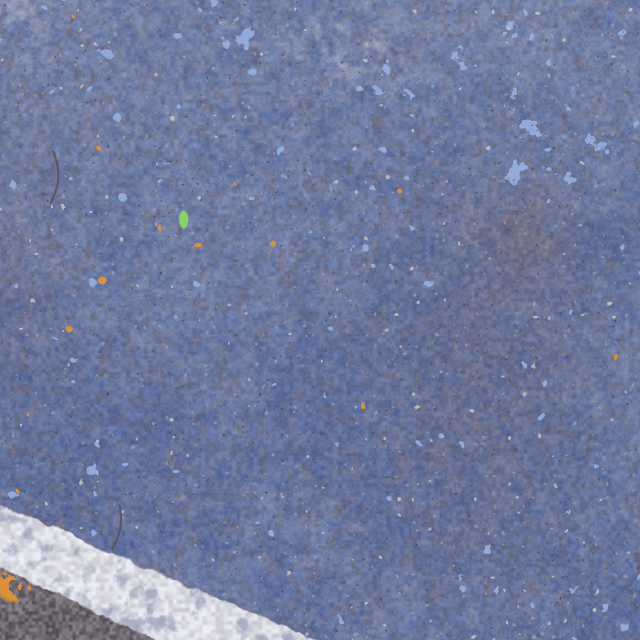
Write a Shadertoy shader that draws this texture.

```glsl
// Worn blue painted pavement with flaked paint, grit and a white corner stripe.

const vec3 DEEP_BLUE = vec3(0.375, 0.430, 0.605);
const vec3 DUSTY_BLUE = vec3(0.455, 0.505, 0.655);
const vec3 GREY_STAIN = vec3(0.435, 0.430, 0.515);
const vec3 PALE_DUST = vec3(0.58, 0.61, 0.71);
const vec3 FLAKE_BLUE = vec3(0.59, 0.69, 0.88);
const vec3 STRIPE_WHITE = vec3(0.86, 0.86, 0.89);
const vec3 ASPHALT = vec3(0.43, 0.40, 0.43);
const vec3 GRIT_PALE = vec3(0.79, 0.78, 0.78);
const vec3 GRIT_DARK = vec3(0.24, 0.24, 0.33);
const vec3 ORANGE = vec3(0.86, 0.57, 0.22);
const vec3 LEAF_GREEN = vec3(0.52, 0.82, 0.42);
const vec3 TWIG_BROWN = vec3(0.36, 0.31, 0.36);
const float FLAKE_SCALE = 36.0;
const float FLAKE_LEVEL = 0.80;
const float GRAIN_CONTRAST = 0.15;

// Integer hash giving three values from 0 to 1
vec3 hash3(vec2 cell, int seed) {
    uvec3 v = uvec3(ivec3(ivec2(cell), seed)) * 1664525u + 1013904223u;
    v.x += v.y * v.z; v.y += v.z * v.x; v.z += v.x * v.y;
    v ^= v >> 16u;
    v.x += v.y * v.z; v.y += v.z * v.x; v.z += v.x * v.y;
    return vec3(v >> 8u) / 16777216.0;
}

float noise(vec2 p) {
    vec2 i = floor(p), f = fract(p);
    f = f * f * (3.0 - 2.0 * f);
    float low = mix(hash3(i, 0).x, hash3(i + vec2(1, 0), 0).x, f.x);
    float high = mix(hash3(i + vec2(0, 1), 0).x, hash3(i + 1.0, 0).x, f.x);
    return mix(low, high, f.y);
}

float fbm(vec2 p) {
    float sum = 0.0, amp = 0.533;
    for (int i = 0; i < 4; i++) {
        sum += amp * noise(p);
        p = mat2(1.6, 1.2, -1.2, 1.6) * p + 17.3;
        amp *= 0.5;
    }
    return sum;
}

// Soft round region, 1 at its centre
float region(vec2 p, vec2 centre, vec2 size) {
    vec2 d = (p - centre) / size;
    return exp(-dot(d, d));
}

// One ragged, randomly turned chip in some of the grid cells
float grit(vec2 p, float cells, float share, float radius, int seed) {
    vec2 g = p * cells, id = floor(g);
    vec3 place = hash3(id, seed), form = hash3(id, seed + 1);
    vec2 d = fract(g) - 0.5 - 0.5 * (place.xy - 0.5);
    float a = 3.1416 * form.x;
    d = mat2(cos(a), sin(a), -sin(a), cos(a)) * d;
    d.y *= 1.0 + 1.2 * form.y;
    float size = radius * mix(0.4, 1.0, form.z * form.z);
    float dist = length(d) + size * 0.9 * (noise(g * 7.0) - 0.5);
    float aa = cells / iResolution.y;
    return step(place.z, share) * (1.0 - smoothstep(size - aa, size + aa, dist));
}

// Bent thin stroke from a to b
float twig(vec2 p, vec2 a, vec2 b, float bend) {
    vec2 axis = b - a;
    float t = clamp(dot(p - a, axis) / dot(axis, axis), 0.0, 1.0);
    vec2 side = normalize(vec2(-axis.y, axis.x));
    float dist = length(p - mix(a, b, t) - side * bend * 4.0 * t * (1.0 - t));
    return 1.0 - smoothstep(0.0008, 0.0028, dist);
}

vec3 paintedGround(vec2 p) {
    // Broad wear and stains
    float cloud = fbm(p * 5.0 + 3.0), mottle = fbm(p * 34.0 + 9.0);
    float wear = 0.42 + 0.35 * (p.y - 0.5) + 1.0 * (cloud - 0.5) + 0.9 * (mottle - 0.5);
    vec3 col = mix(DEEP_BLUE, DUSTY_BLUE, smoothstep(0.0, 0.8, wear));
    float stain = region(p, vec2(0.82, 0.63), vec2(0.08, 0.07))
        + 0.6 * region(p, vec2(0.76, 0.40), vec2(0.15, 0.28))
        + 0.35 * region(p, vec2(0.02, 0.60), vec2(0.10, 0.25));
    col = mix(col, GREY_STAIN, clamp(stain * (0.2 + mottle), 0.0, 0.85));
    col = mix(col, GREY_STAIN, 0.6 * smoothstep(0.54, 0.76, fbm(p * 75.0 + 40.0)));
    float dust = region(p, vec2(0.54, 0.92), vec2(0.08, 0.05))
        + 0.6 * region(p, vec2(0.01, 0.97), vec2(0.07)) + 0.25 * smoothstep(0.7, 1.0, p.y);
    col = mix(col, PALE_DUST, clamp(dust, 0.0, 1.0) * smoothstep(0.38, 0.68, fbm(p * 45.0)));

    // Fine grain in brightness and warmth
    float grain = 0.6 * noise(p * 145.0) + 0.4 * noise(p * 290.0 + 5.0) - 0.5;
    col += GRAIN_CONTRAST * grain;
    col += vec3(0.05, 0.01, -0.04) * (noise(p * 110.0 + 70.0) - 0.5);

    // Flaked paint, densest at the upper right
    float flaking = 0.13 * region(p, vec2(0.86, 0.82), vec2(0.16, 0.15))
        + 0.10 * region(p, vec2(0.38, 0.95), vec2(0.08, 0.05))
        + 0.12 * region(p, vec2(0.40, 0.415), vec2(0.035));
    float flake = fbm(p * FLAKE_SCALE + 21.0) + flaking;
    col = mix(col, FLAKE_BLUE, 0.9 * smoothstep(FLAKE_LEVEL, FLAKE_LEVEL + 0.035, flake));

    // Scattered grit
    col = mix(col, GRIT_DARK, 0.65 * grit(p, 85.0, 0.20, 0.17, 10));
    col = mix(col, PALE_DUST, 0.8 * grit(p, 64.0, 0.22, 0.20, 20));
    col = mix(col, GRIT_PALE, 0.85 * grit(p + 0.007, 42.0, 0.13, 0.17, 30));
    col = mix(col, FLAKE_BLUE, 0.9 * grit(p, 24.0, 0.08, 0.19, 40));
    return mix(col, ORANGE, grit(p, 15.0, p.x < 0.4 ? 0.08 : 0.03, 0.10, 50));
}

void mainImage(out vec4 fragColor, in vec2 fragCoord) {
    vec2 p = fragCoord / iResolution.y;
    vec3 col = paintedGround(p);

    // White stripe and bare asphalt in the lower left corner
    float ragged = 0.014 * (fbm(p * 55.0) - 0.5), aa = 1.5 / iResolution.y;
    float top = 0.212 - 0.434 * p.x - p.y + ragged;
    float bottom = 0.115 - 0.476 * p.x - p.y + ragged;
    float scuff = smoothstep(0.54, 0.76, fbm(p * 42.0 + 31.0));
    vec3 white = STRIPE_WHITE + 0.16 * (noise(p * 150.0) - 0.5);
    white = mix(white, PALE_DUST, 0.7 * scuff);
    col = mix(col, GREY_STAIN, 0.4 * smoothstep(-0.012, 0.0, top));
    col = mix(col, white, smoothstep(-aa, aa, top));
    vec3 bare = ASPHALT + 0.24 * (noise(p * 190.0) - 0.5);
    float rust = smoothstep(0.48, 0.54, fbm(p * 50.0 + 8.0)) * region(p, vec2(0.025, 0.085), vec2(0.03, 0.025));
    bare = mix(bare, ORANGE, smoothstep(0.2, 0.5, rust));
    col = mix(col, bare, smoothstep(-aa, aa, bottom));

    // Fallen leaf and twigs
    float leaf = length((p - vec2(0.287, 0.657)) / vec2(0.0075, 0.0145));
    col = mix(col, LEAF_GREEN, 1.0 - smoothstep(0.8, 1.15, leaf));
    float twigs = max(twig(p, vec2(0.083, 0.763), vec2(0.079, 0.683), 0.010),
                      twig(p, vec2(0.187, 0.210), vec2(0.175, 0.142), 0.007));
    col = mix(col, TWIG_BROWN, 0.85 * twigs);
    fragColor = vec4(clamp(col, 0.0, 1.0), 1.0);
}
```
